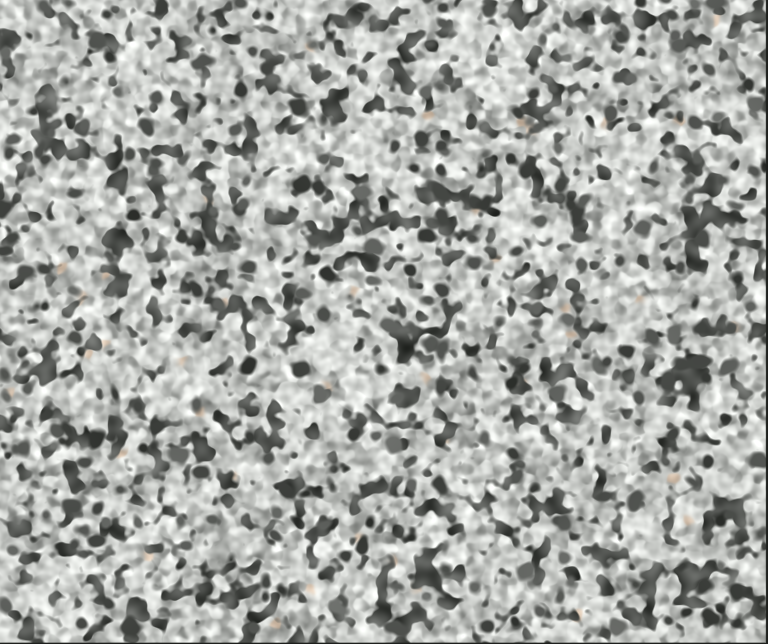
A WebGL 2 fragment shader for this texture:

```glsl
#version 300 es
precision highp float;
// Speckled granite slab: soft pale crystals, ragged dark clumps and dark grains.

uniform vec2 u_resolution;
out vec4 fragColor;

vec3 hash3(vec2 p) {
    vec3 q = fract(p.xyx * vec3(0.1031, 0.1030, 0.0973));
    q += dot(q, q.yxz + 33.33);
    return fract((q.xxy + q.yzz) * q.zyx);
}

float cornerSlope(vec2 corner, vec2 offset) {
    float angle = 6.2832 * hash3(corner + 71.0).x;
    return dot(vec2(cos(angle), sin(angle)), offset);
}

float gradientNoise(vec2 p) {
    vec2 i = floor(p), f = fract(p);
    vec2 u = f * f * f * (f * (f * 6.0 - 15.0) + 10.0);
    vec2 e = vec2(1.0, 0.0);
    float low = mix(cornerSlope(i, f), cornerSlope(i + e, f - e), u.x);
    float high = mix(cornerSlope(i + e.yx, f - e.yx), cornerSlope(i + 1.0, f - 1.0), u.x);
    return mix(low, high, u.y);
}

// Neutral grey with a faint green cast
vec3 stoneGrey(float tone) {
    return vec3(tone - 0.004, tone + 0.006, tone - 0.008);
}

// Broad drifts where dark mineral gathers
float drift(vec2 p) {
    return gradientNoise(p * 9.0 + 19.7);
}

// Packed pale crystals with blurred borders; q is in crystal sizes
vec3 paleCrystals(vec2 q) {
    vec2 cell = floor(q);
    vec3 sum = vec3(0.0);
    float total = 0.0;
    for (int y = -1; y <= 1; y++)
    for (int x = -1; x <= 1; x++) {
        vec2 id = cell + vec2(x, y);
        vec3 place = hash3(id + 13.0);
        vec2 d = q - id - 0.1 - 0.8 * place.xy;
        float weight = exp(-5.0 * dot(d, d));
        vec3 tint = stoneGrey(mix(0.48, 0.94, sqrt(place.z)));
        float warm = step(0.994, hash3(id + 207.0).x);
        sum += weight * mix(tint, vec3(0.82, 0.74, 0.66), warm);
        total += weight;
    }
    return sum / total;
}

// Ragged, branching clumps of dark mineral
vec3 darkClumps(vec3 base, vec2 p) {
    vec2 turned = mat2(0.8, -0.6, 0.6, 0.8) * p;
    float field = gradientNoise(p * 29.0 + 5.3)
                + 0.60 * gradientNoise(turned * 61.0 + 41.0) + 0.50 * drift(p);
    float tone = 0.31 + 0.30 * gradientNoise(turned * 34.0 + 90.0);
    return mix(base, stoneGrey(tone), smoothstep(0.10, 0.35, field));
}

// Separate rounded grains, each a soft ellipse with an uneven outline
vec3 darkGrains(vec3 base, vec2 p, float scale, float chance) {
    vec2 q = p * scale;
    vec2 cell = floor(q);
    float ragged = 0.24 * gradientNoise(p * 58.0 + 17.0);
    for (int y = -1; y <= 1; y++)
    for (int x = -1; x <= 1; x++) {
        vec2 id = cell + vec2(x, y);
        vec3 place = hash3(id + 151.0);
        vec3 form = hash3(id + 431.0);
        vec2 centre = id + place.xy;
        if (place.z > chance + 0.25 * drift(centre / scale)) continue;

        float angle = 3.1416 * form.x;
        float c = cos(angle), s = sin(angle);
        vec2 d = mat2(c, -s, s, c) * (q - centre);
        float stretch = mix(1.0, 1.25, form.y);
        float radius = mix(0.23, 0.46, form.z * form.z);
        float edge = length(d * vec2(1.0 / stretch, stretch)) - radius + ragged;
        float soft = 0.0044 * scale;
        float tone = mix(0.19, 0.42, hash3(id + 89.0).x);
        base = mix(base, stoneGrey(tone), 1.0 - smoothstep(-soft, soft, edge));
    }
    return base;
}

void main() {
    vec2 p = gl_FragCoord.xy / u_resolution.y;

    // Warp keeps crystal borders from running straight
    vec2 warp = vec2(gradientNoise(p * 62.0), gradientNoise(p * 62.0 + 37.0));
    vec3 colour = paleCrystals((p + 0.006 * warp) * 76.0);
    colour += 0.20 * gradientNoise(p * 66.0 + 8.0);

    colour = darkClumps(colour, p);
    colour = darkGrains(colour, p, 31.0, 0.24);

    // Faint mottling across the slab
    colour += 0.07 * gradientNoise(p * 7.0 + 3.0);

    // Thin dark joint along the right and lower edges
    float inset = min(u_resolution.x / u_resolution.y - p.x, p.y + 0.0012);
    colour = mix(stoneGrey(0.12), colour, smoothstep(0.0020, 0.0045, inset));
    fragColor = vec4(clamp(colour, 0.0, 1.0), 1.0);
}
```
